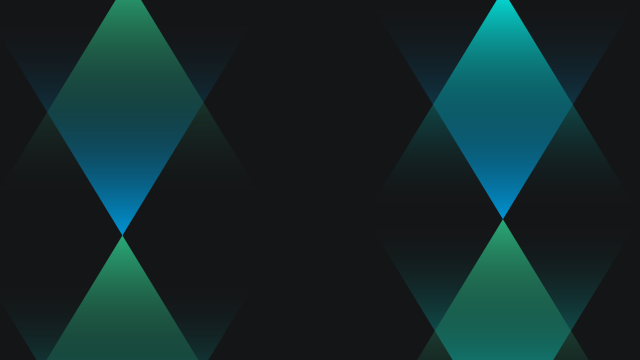
A WebGL 1 fragment shader for this background:

```glsl
precision highp float;

uniform vec2 u_resolution;

#define BACKGROUND vec3(0.078, 0.082, 0.088)
#define GREEN vec3(0.165, 0.665, 0.470)
#define CYAN vec3(0.015, 0.890, 0.870)
#define BLUE vec3(0.000, 0.580, 0.825)
#define BEAM_SLOPE 0.61
#define BEAM_LENGTH 0.625
#define FADE_POWER 2.0
#define LEFT_JOINT vec2(0.340, 0.346)
#define RIGHT_JOINT vec2(1.397, 0.391)

// Opacity of a wedge that widens from its apex and fades along its axis.
// The direction is -1.0 for a beam opening downward, 1.0 for upward.
float beam(vec2 p, vec2 apex, float direction) {
  vec2 q = p - apex;
  float along = q.y * direction;
  float edge = (along * BEAM_SLOPE - abs(q.x)) / length(vec2(1.0, BEAM_SLOPE));
  float pixel = 1.0 / u_resolution.y;
  float inside = smoothstep(-0.7 * pixel, 0.7 * pixel, edge);
  float fade = clamp(1.0 - along / BEAM_LENGTH, 0.0, 1.0);
  return inside * pow(fade, FADE_POWER);
}

// Two facing beams whose overlap forms a diamond.
vec3 diamond(vec3 base, vec2 p, vec2 top, vec2 bottom, vec3 topColor, vec3 bottomColor) {
  base = mix(base, bottomColor, beam(p, bottom, 1.0));
  return mix(base, topColor, beam(p, top, -1.0));
}

void main() {
  // Height units, with the horizontal layout tied to a 16:9 canvas
  vec2 p = gl_FragCoord.xy / u_resolution * vec2(16.0 / 9.0, 1.0);
  vec3 color = BACKGROUND;

  // Left column
  color = diamond(color, p, vec2(0.3565, 1.058), LEFT_JOINT, GREEN, BLUE);
  color = diamond(color, p, LEFT_JOINT, vec2(LEFT_JOINT.x, -0.391), GREEN, CYAN);

  // Right column
  color = diamond(color, p, vec2(RIGHT_JOINT.x, 1.028), RIGHT_JOINT, CYAN, BLUE);
  color = diamond(color, p, RIGHT_JOINT, vec2(RIGHT_JOINT.x, -0.229), GREEN, CYAN);

  gl_FragColor = vec4(color, 1.0);
}
```
